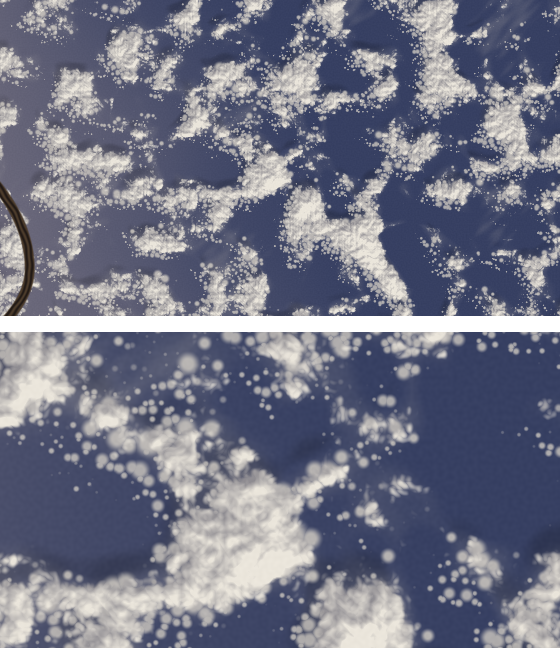
Top: the whole. Bottom: its middle third, enlarged.
Give the GLSL for this texture, as a Shadertoy shader.

```glsl
float hash(vec2 p) {
    return fract(sin(dot(p, vec2(127.1, 311.7))) * 43758.5);
}

vec2 gradientAt(vec2 cell) {
    float angle = 6.2832 * hash(cell);
    return vec2(cos(angle), sin(angle));
}

// Gradient noise, roughly -1 to 1
float noise(vec2 p) {
    vec2 i = floor(p), f = p - i;
    vec2 u = f * f * f * (f * (f * 6.0 - 15.0) + 10.0);
    vec2 e = vec2(1.0, 0.0);
    float low = mix(dot(gradientAt(i), f), dot(gradientAt(i + e), f - e), u.x);
    float high = mix(dot(gradientAt(i + e.yx), f - e.yx),
                     dot(gradientAt(i + 1.0), f - 1.0), u.x);
    return 1.4 * mix(low, high, u.y);
}

float segment(vec2 p, vec2 a, vec2 b) {
    vec2 d = b - a;
    return length(p - a - d * clamp(dot(p - a, d) / dot(d, d), 0.0, 1.0));
}

// Broad cloud amount: curved cell walls, clumps and one long diagonal bank
float cover(vec2 p) {
    vec2 q = p + 0.035 * vec2(noise(p * 6.0), noise(p * 6.0 + 17.0));
    float walls = 1.0 - 3.5 * abs(noise(q * 5.0 + 3.0));
    float clumps = noise(q * 9.0 + 40.0) + 0.5 * noise(q * 19.0);
    float d = segment(q, vec2(0.64, 0.61), vec2(1.23, 0.13));
    float bank = 0.75 * (1.0 - smoothstep(0.0, 0.085, d))
               - 0.2 * smoothstep(0.05, 0.1, d) * (1.0 - smoothstep(0.1, 0.22, d));
    return 0.3 * walls + 0.62 * clumps + bank + 0.06 - 0.07 * p.x;
}

// Cover with rounded, creased puffs on top
float cloudHeight(vec2 p) {
    float puffs = abs(noise(p * 27.0)) + 0.6 * abs(noise(p * 55.0))
                + 0.35 * abs(noise(p * 110.0));
    return cover(p) + 0.4 * (puffs - 0.5);
}

// Small cloudlets lined up in slanting streets
float cloudlets(vec2 p, float freq) {
    vec2 g = p * freq, cell = floor(g);
    float amount = 0.0;
    for (int j = -1; j <= 1; j++)
    for (int i = -1; i <= 1; i++) {
        vec2 c = cell + vec2(i, j);
        vec2 centre = c + vec2(hash(c + 5.3), hash(c + 91.7));
        vec2 s = centre / freq;
        float street = noise(vec2(s.x * 5.0 - s.y * 2.0, s.y * 36.0 + s.x * 10.0));
        float room = cover(s) + 0.45 * street;
        float r = 0.75 * smoothstep(-0.05, 0.6, room) * (0.4 + hash(c + 33.1));
        float disc = 1.0 - smoothstep(r * 0.35, r + 0.08, distance(g, centre));
        amount = max(amount, disc * smoothstep(0.03, 0.25, r));
    }
    return amount;
}

void mainImage(out vec4 fragColor, in vec2 fragCoord) {
    vec2 p = fragCoord / iResolution.y;
    vec2 toLight = vec2(0.45, -0.9);

    // Sea, hazier toward the lower left
    float haze = 1.0 - smoothstep(0.0, 1.25, p.x + 0.35 * p.y + 0.1 * noise(p * 2.5));
    vec3 sea = mix(vec3(0.215, 0.25, 0.385), vec3(0.42, 0.41, 0.48), haze);
    float amount = cover(p);
    float shadow = smoothstep(0.15, 0.5, cover(p + 0.035 * toLight));
    vec3 color = sea * (1.0 - 0.17 * shadow);

    // Thin veil around clouds and in loose wisps
    float wisps = noise(p * 3.5 + 8.0) + 0.35 * noise(vec2(p.x + p.y, p.y - p.x) * vec2(9.0, 26.0));
    float veil = 0.3 * smoothstep(-0.1, 0.4, amount) + 0.3 * smoothstep(0.35, 0.9, wisps);
    color = mix(color, vec3(0.58, 0.57, 0.59), veil);

    // Cloudlets in two sizes
    float grains = max(0.85 * cloudlets(p, 46.0), 0.8 * cloudlets(p + 2.0 / 83.0, 83.0));
    color = mix(color, vec3(0.8, 0.78, 0.75), grains);

    // Full clouds, lit from below right
    float h = cloudHeight(p);
    float slope = h - cloudHeight(p + 0.009 * toLight);
    float light = clamp(0.45 + 1.7 * slope + 0.55 * (h - 0.2), 0.0, 1.0);
    vec3 cloud = mix(vec3(0.56, 0.55, 0.57), vec3(0.92, 0.9, 0.86), light);
    color = mix(color, cloud, smoothstep(0.12, 0.38, h));

    // Fine sensor grain
    color += 0.012 * noise(p * 190.0);

    // Dark bent strap in the lower left corner
    float y = p.y - 0.15, bend = y < 0.0 ? 2.8 : 1.5;
    float across = (p.x - 0.094 + bend * y * y) / sqrt(1.0 + 4.0 * bend * bend * y * y);
    float edge = 1.0 / iResolution.y;
    float strap = 1.0 - smoothstep(-edge, edge, abs(across) - 0.0155);
    float strands = 0.5 + 0.5 * cos(across * 420.0 + 2.0 * noise(p * 20.0));
    vec3 brown = mix(vec3(0.13, 0.1, 0.085), vec3(0.3, 0.235, 0.17), strands);
    color = mix(color, brown, strap);

    fragColor = vec4(color, 1.0);
}
```
